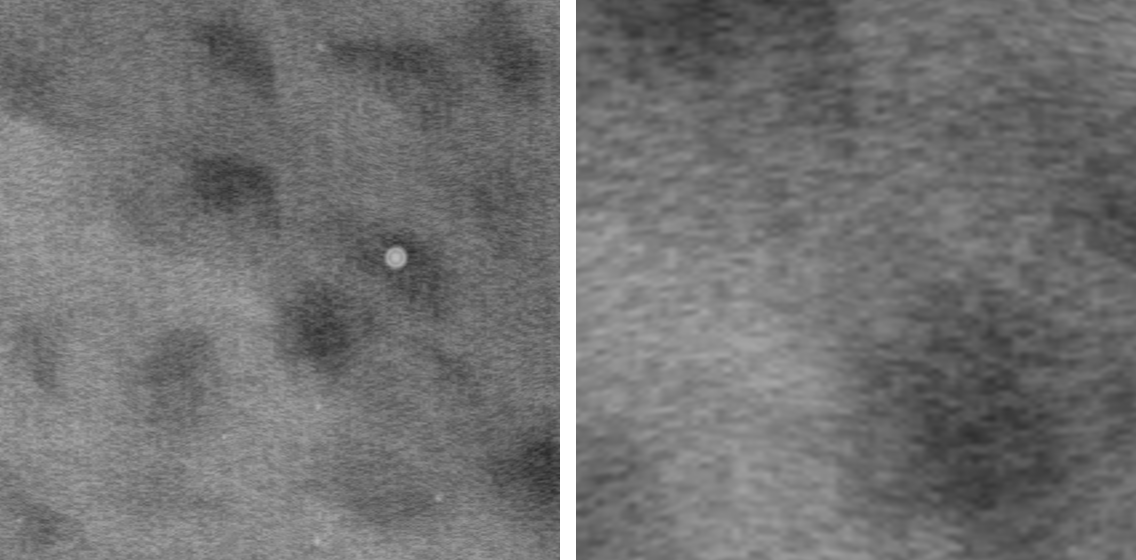
Left: the whole. Right: its middle third, enlarged.
Give the GLSL for this texture, as a Shadertoy shader.

```glsl
// Soft grey haze with ragged dark patches slanting down to the right,
// a paler lower-left region, fine near-horizontal grain, a few light specks
// and one pale round spot. Built from value noise and jittered soft ellipses.

const float BASE_GREY = 0.441;
const float HAZE_LIFT = 0.112;
const float GRAIN_STRENGTH = 0.165;
const float SLANT = -0.68;
const float PATCH_GRID = 4.0;
const float PATCH_LIMIT = 0.26;
const float SPECK_GRID = 6.0;

float hash(vec2 p) {
    return fract(sin(dot(p, vec2(127.1, 311.7))) * 43758.5453);
}

vec2 hash2(vec2 p) {
    return vec2(hash(p), hash(p + 37.3));
}

float noise(vec2 p) {
    vec2 cell = floor(p);
    vec2 f = fract(p);
    f = f * f * (3.0 - 2.0 * f);
    float low = mix(hash(cell), hash(cell + vec2(1.0, 0.0)), f.x);
    float high = mix(hash(cell + vec2(0.0, 1.0)), hash(cell + vec2(1.0)), f.x);
    return mix(low, high, f.y);
}

vec2 rotate(vec2 p, float angle) {
    float c = cos(angle);
    float s = sin(angle);
    return vec2(c * p.x + s * p.y, c * p.y - s * p.x);
}

// Four octaves, centred on zero
float cloud(vec2 p) {
    float sum = 0.0;
    float amplitude = 0.5;
    for (int i = 0; i < 4; i++) {
        sum += amplitude * (noise(p) - 0.5);
        p = rotate(p, 0.6) * 2.03 + 17.7;
        amplitude *= 0.55;
    }
    return sum;
}

// Pale region below a falling diagonal, fading gently towards the corner
float haze(vec2 p) {
    float d = dot(p - vec2(0.43, 0.50), vec2(0.68, 0.73));
    return smoothstep(0.03, -0.10, d) * mix(0.75, 1.0, smoothstep(-0.6, -0.2, d));
}

// Dark slanted ellipses, one per jittered grid cell
float patches(vec2 p) {
    float sum = 0.0;
    for (int i = 0; i < 16; i++) {
        vec2 cell = vec2(mod(float(i), PATCH_GRID), floor(float(i) / PATCH_GRID));
        vec2 centre = (cell + 0.1 + 0.8 * hash2(cell + 5.2)) / PATCH_GRID;
        vec2 shape = hash2(cell + 71.9);
        vec2 radius = vec2(mix(0.060, 0.115, shape.x), mix(0.032, 0.068, shape.y));
        float angle = SLANT + 0.5 * (hash(cell + 23.4) - 0.5);
        vec2 q = rotate(p - centre, angle) / radius;
        sum += mix(0.09, 0.27, hash(cell + 91.6)) * exp(-dot(q, q));
    }
    return PATCH_LIMIT * (1.0 - exp(-sum / PATCH_LIMIT));
}

// Fine streaks, bent slightly by a slow wave
float grain(vec2 p) {
    p.y += 0.025 * noise(p * 7.0);
    float streaks = noise(p * vec2(95.0, 230.0)) - 0.5;
    float dust = noise(p * vec2(210.0, 330.0) + 41.0) - 0.5;
    return 0.75 * streaks + 0.5 * dust;
}

// Sparse tiny lights; each stays inside its own cell
float specks(vec2 p) {
    vec2 cell = floor(p * SPECK_GRID);
    vec2 centre = (cell + 0.2 + 0.6 * hash2(cell + 13.1)) / SPECK_GRID;
    float size = mix(0.003, 0.008, hash(cell + 3.7));
    float present = step(0.78, hash(cell + 57.5));
    float r = length(p - centre) / size;
    return present * exp(-r * r);
}

// Tone and cover of a soft pale disc with a greyer ring around a bright core
vec2 paleSpot(vec2 p, vec2 centre, float radius) {
    float r = length(p - centre) / radius;
    float cover = 1.0 - smoothstep(0.60, 1.15, r);
    float ring = exp(-pow((r - 0.5) / 0.2, 2.0));
    return vec2(0.72 - 0.10 * ring - 0.07 * smoothstep(0.6, 1.0, r), cover);
}

void mainImage(out vec4 fragColor, in vec2 fragCoord) {
    vec2 uv = fragCoord / iResolution.xy;

    // Ragged outlines for the large forms
    vec2 warp = vec2(cloud(uv * 9.0), cloud(uv * 9.0 + 63.0));
    vec2 bent = uv + 0.15 * warp;

    // Large tones, then wisps along the slant and small mottling
    float grey = BASE_GREY + HAZE_LIFT * haze(bent);
    grey -= patches(bent);
    grey += 0.11 * cloud(rotate(uv, SLANT) * vec2(6.0, 11.0) + 8.0);
    grey += 0.06 * cloud(uv * vec2(22.0, 30.0) + 29.0);

    // Fine detail
    float fibre = grain(uv);
    grey += GRAIN_STRENGTH * fibre + 0.15 * specks(uv);
    vec2 spot = paleSpot(uv, vec2(0.707, 0.540), 0.022);
    grey = mix(grey, spot.x + 0.06 * fibre, spot.y);

    fragColor = vec4(vec3(clamp(grey, 0.0, 1.0)), 1.0);
}
```
